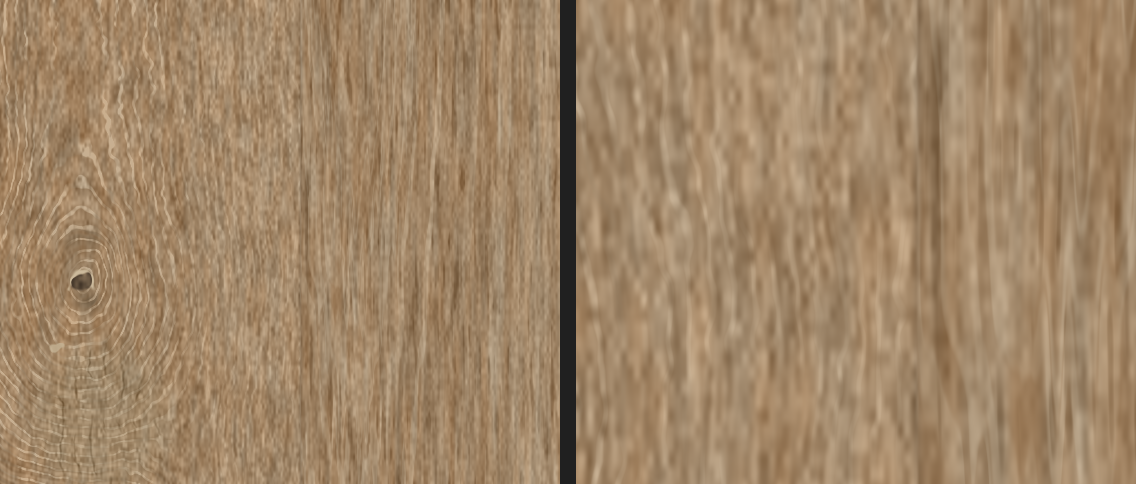
Left: the whole. Right: its middle third, enlarged.
This texture is drawn by a Shadertoy shader. Its source:

```glsl
// Two oak boards side by side: a knotty one on the left, cathedral grain on the right.

float hash(vec2 p) {
    return fract(sin(dot(p, vec2(127.1, 311.7))) * 43758.5);
}

float noise(vec2 p) {
    vec2 i = floor(p), f = fract(p);
    f = f * f * (3.0 - 2.0 * f);
    return mix(mix(hash(i), hash(i + vec2(1, 0)), f.x),
               mix(hash(i + vec2(0, 1)), hash(i + vec2(1, 1)), f.x), f.y);
}

float fbm(vec2 p) {
    float sum = 0.0, amp = 0.5;
    for (int i = 0; i < 4; i++) {
        sum += amp * noise(p);
        p = p * 2.03 + 17.3;
        amp *= 0.5;
    }
    return sum;
}

// Soft round spot, 1 at its centre
float spot(vec2 p, vec2 radius) {
    p /= radius;
    return exp(-dot(p, p));
}

// Oak palette with a slight drift between orange and grey
vec3 woodColor(float tone, float grey) {
    vec3 col = mix(vec3(0.52, 0.41, 0.29), vec3(0.74, 0.64, 0.52), clamp(tone, -0.3, 1.2));
    return col + vec3(-0.035, 0.002, 0.03) * (grey - 0.5);
}

vec3 knotBoard(vec2 p) {
    vec2 d = p - vec2(0.169, 0.42);
    vec2 w = d;
    w.x += 0.05 * (fbm(p * vec2(7.0, 4.0)) - 0.47);
    w.y += 0.03 * (fbm(p * 9.0 + 5.0) - 0.47);

    // Grain distance: closed rings at the knot, upright lines away from it
    float low = max(0.0, -w.y - 0.12);
    float bulge = 0.02 * (1.0 - exp(-w.y * w.y / 0.03));
    bulge += low * low * (1.0 - smoothstep(0.06, 0.26, w.x));
    float grain = sqrt(w.x * w.x + bulge);

    // Fibres and pores
    float fiber = noise(vec2(grain * 200.0, p.y * 22.0 + p.x * 9.0));
    float pores = noise(p * vec2(215.0, 100.0));
    float fine = noise(p * vec2(165.0, 26.0) + 31.0);
    float tone = 0.52 + 0.58 * (fiber - 0.5) + 0.6 * (pores - 0.5) + 0.36 * (fine - 0.5);
    tone += 0.26 * (fbm(p * vec2(9.0, 2.5)) - 0.47);
    tone += 0.06 * smoothstep(0.35, 0.6, p.x);

    // Pale broken growth lines, each with a darker flank
    float phase = grain * 62.0 + 1.2 * fbm(p * vec2(13.0, 8.0)) + 0.35 * noise(p * 60.0);
    float wave = cos(6.283 * phase);
    float line = smoothstep(0.45, 1.0, wave);
    float broken = smoothstep(0.2, 0.65, noise(p * vec2(40.0, 13.0) + 8.0));
    float fade = 1.0 - 0.75 * smoothstep(0.22, 0.5, p.x);
    tone += fade * (0.62 * line * broken * (0.5 + pores) - 0.1 - 0.07 * wave);
    vec3 col = woodColor(tone, noise(p * vec2(70.0, 18.0) + 60.0));
    col += vec3(0.008, -0.004, -0.012) * (1.0 - line) * fade;

    // Greyish cracked patch under the knot
    float patchArea = smoothstep(0.2, 0.9, 1.4 * spot(p - vec2(0.21, 0.13), vec2(0.14, 0.16)));
    float crack = abs(fract(p.x * 30.0 + 1.5 * fbm(p * vec2(8.0, 14.0))) - 0.5);
    crack = (1.0 - smoothstep(0.0, 0.12, crack)) * smoothstep(0.35, 0.65, noise(p * vec2(30.0, 25.0)));
    col = mix(col, vec3(0.62, 0.56, 0.45) + 0.2 * (pores - 0.5), 0.4 * patchArea);
    col -= 0.11 * crack * patchArea;

    // Smudges around the knot
    float smudge = 0.7 * spot(d - vec2(0.005, 0.09), vec2(0.045, 0.022));
    smudge += 0.8 * spot(d - vec2(0.018, -0.046), vec2(0.028, 0.017));
    smudge += 0.4 * spot(d, vec2(0.05, 0.055));
    col = mix(col, vec3(0.40, 0.33, 0.24), smudge * (0.2 + 0.8 * fiber) * (1.0 - 0.6 * line));

    // Knot hole with a pale chipped rim
    float r = length(d * vec2(1.0, 1.1)) + 0.018 * (noise(p * 65.0) - 0.5);
    float rim = smoothstep(0.019, 0.024, r) * (1.0 - smoothstep(0.026, 0.032, r));
    vec3 hole = mix(vec3(0.16, 0.12, 0.09), vec3(0.58, 0.49, 0.38), noise(p * vec2(120.0, 80.0)));
    col = mix(col, hole, 1.0 - smoothstep(0.018, 0.027, r));
    col = mix(col, vec3(0.80, 0.73, 0.61), rim * smoothstep(0.35, 0.6, noise(p * 45.0 + 3.0)));

    // Small pale chip
    float chip = spot(p - vec2(0.117, 0.284) + 0.012 * (noise(p * 70.0) - 0.5), vec2(0.016, 0.009));
    return mix(col, vec3(0.77, 0.70, 0.58), 0.8 * smoothstep(0.3, 0.7, chip));
}

vec3 cathedralBoard(vec2 p) {
    float dx = p.x - 0.733 + 0.03 * (fbm(p * vec2(3.0, 4.0)) - 0.47);

    // Nested V bands with toothed edges, straightening to the right
    float teeth = noise(vec2(p.x * 120.0, p.y * 9.0)) - 0.5;
    float rise = mix(0.12, 1.0, exp(-dx * dx / 0.018));
    float v = (p.y + 0.17 * teeth) * rise - 3.6 * sqrt(dx * dx + 0.0002);
    float band = noise(vec2(v * 13.0, 4.0)) * 0.55 + noise(vec2(v * 27.0, 9.0)) * 0.45;
    band = smoothstep(0.4, 0.62, band);

    // Long fibres and dark pores
    float fiber = noise(vec2(p.x * 205.0 + 3.0 * fbm(p * 4.0), p.y * 14.0));
    float strand = noise(vec2(p.x * 110.0 + 2.0 * fbm(p * 3.0), p.y * 4.0));
    float speckle = noise(p * vec2(220.0, 90.0));
    float pore = smoothstep(0.66, 0.92, noise(vec2(p.x * 170.0 + 2.0 * fbm(p * 4.0), p.y * 16.0 + 7.0)));
    float tone = 0.54 + 0.27 * (band - 0.5) + 0.56 * (fiber - 0.5);
    tone += 0.26 * (strand - 0.5) + 0.42 * (speckle - 0.5) - 0.36 * pore;
    vec3 col = woodColor(tone, noise(vec2(p.x * 90.0, p.y * 8.0 + 40.0)));
    return col + vec3(0.008, -0.002, -0.008) * (0.5 - band);
}

void mainImage(out vec4 fragColor, in vec2 fragCoord) {
    vec2 p = fragCoord / iResolution.y;
    float seam = p.x - 0.621;
    vec3 col = mix(knotBoard(p), cathedralBoard(p), smoothstep(-0.0015, 0.0015, seam));

    // Shadow in the joint
    col *= 1.0 - 0.08 * exp(-seam * seam / 0.00001);
    fragColor = vec4(col, 1.0);
}
```
